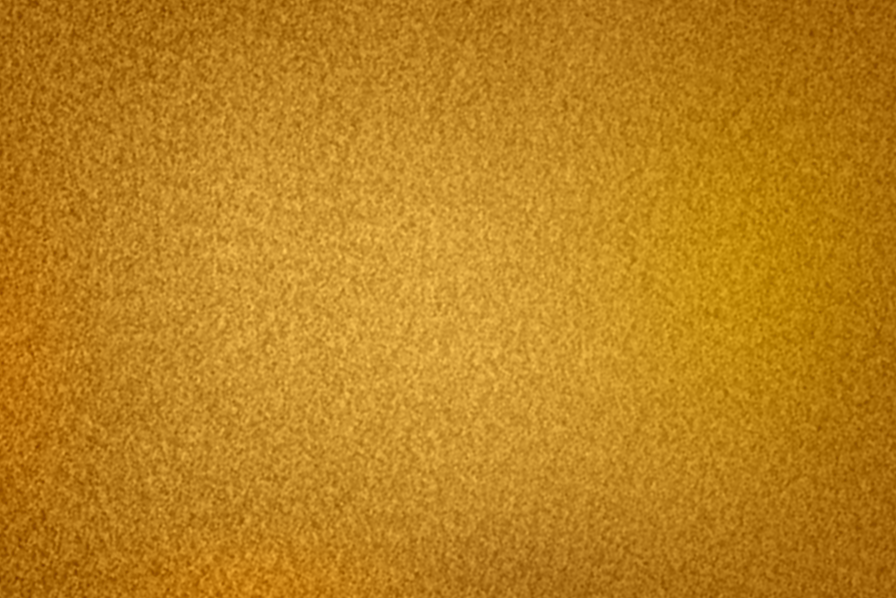
Write a Shadertoy shader that draws this texture.

```glsl
// Brushed gold foil: fine sparkling grain over a soft, warm, vignetted sheen.

float hash(vec2 p) {
    return fract(sin(dot(p, vec2(127.1, 311.7))) * 43758.5453);
}

float noise(vec2 p) {
    vec2 i = floor(p), f = fract(p);
    f = f * f * (3.0 - 2.0 * f);
    return mix(mix(hash(i), hash(i + vec2(1, 0)), f.x),
               mix(hash(i + vec2(0, 1)), hash(i + vec2(1, 1)), f.x), f.y);
}

// Soft elliptical spot of light or tint
float spot(vec2 p, vec2 center, vec2 radius) {
    vec2 d = (p - center) / radius;
    return exp(-dot(d, d));
}

vec2 rotate(vec2 p, float angle) {
    float c = cos(angle), s = sin(angle);
    return vec2(c * p.x + s * p.y, c * p.y - s * p.x);
}

// Broad colour of the sheet, from dark edges to the bright middle
vec3 sheen(vec2 p, float aspect) {
    vec2 q = vec2(p.x / aspect, p.y);
    vec3 gold = mix(vec3(0.57, 0.325, -0.01), vec3(0.83, 0.62, 0.22),
                    spot(q, vec2(0.48, 0.49), vec2(0.52, 0.62)));
    gold += vec3(0.02, 0.03, -0.10) * spot(q, vec2(0.84, 0.55), vec2(0.16, 0.30));
    gold += vec3(0.06, 0.01, -0.03) * spot(q, vec2(0.0, 0.40), vec2(0.09, 0.28));
    gold += vec3(0.08, 0.03, -0.03) * spot(q, vec2(0.28, 0.0), vec2(0.16, 0.10));
    gold -= vec3(0.04, 0.04, 0.01) * spot(q, vec2(0.58, 0.05), vec2(0.13, 0.08));
    gold += 0.02 * spot(q, vec2(0.36, 0.62), vec2(0.20, 0.16));
    return gold + 0.03 * (noise(p * 5.0) - 0.5);
}

// Tiny crinkles lit from the side, with specks and faint clumps
float grain(vec2 p) {
    vec2 crinkle = rotate(p, 0.75) * vec2(150.0, 185.0);
    vec2 toLight = vec2(0.38, -0.30);
    float emboss = noise(crinkle + toLight) - noise(crinkle - toLight);
    float speck = noise(rotate(p, 1.1) * vec2(185.0, 205.0) + 17.0) - 0.5;
    float flake = noise(rotate(p, 0.35) * vec2(215.0, 190.0) + 91.0) - 0.5;
    float clump = noise(rotate(p, 0.5) * vec2(50.0, 65.0) + 53.0) - 0.5;
    float thread = noise(p * vec2(20.0, 85.0) + 71.0) - 0.5;
    return 0.38 * emboss + 0.60 * speck + 0.55 * flake + 0.12 * clump + 0.06 * thread;
}

void mainImage(out vec4 fragColor, in vec2 fragCoord) {
    vec2 p = fragCoord / iResolution.y;
    float aspect = iResolution.x / iResolution.y;

    // The grain is rougher on the left and calmer on the right
    float relief = grain(p) * mix(0.26, 0.19, smoothstep(0.1, 0.9, p.x / aspect));
    vec3 color = sheen(p, aspect) + relief * vec3(0.98, 1.0, 0.8);
    fragColor = vec4(clamp(color, 0.0, 1.0), 1.0);
}
```
